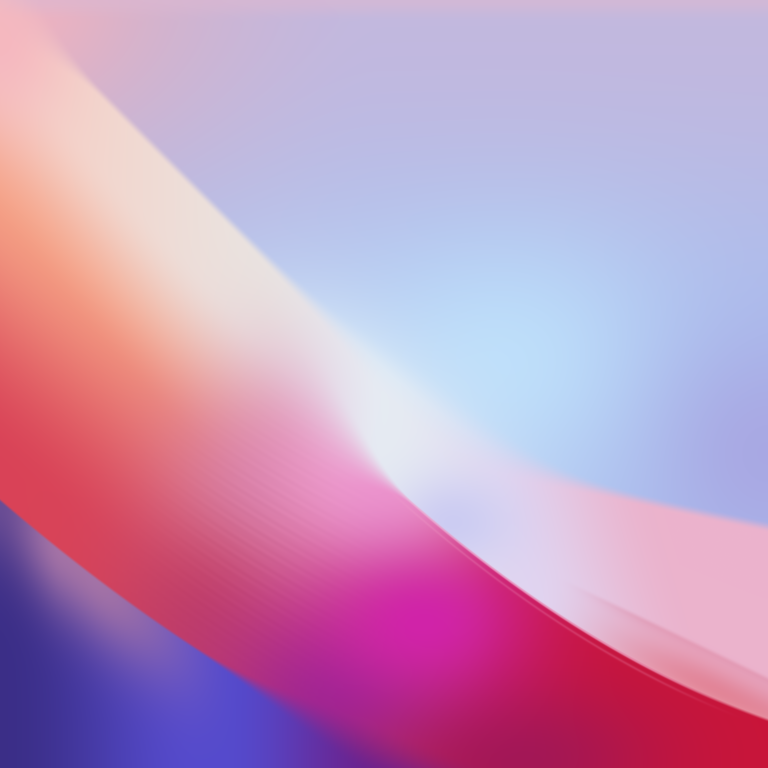
Write a WebGL 2 fragment shader that draws this background.

```glsl
#version 300 es
precision highp float;
uniform vec2 u_resolution;
out vec4 fragColor;

// Elliptical falloff: 1 at the centre, fading smoothly outward
float glow(vec2 p, vec2 centre, vec2 radius) {
    vec2 d = (p - centre) / radius;
    return exp(-dot(d, d));
}

// Soft step across an edge at zero
float edge(float d, float softness) {
    return smoothstep(-softness, softness, d);
}

// Heights of the three sweeping curves
float ridgeCurve(float x) {
    return 1.01 - x + 0.056 * log(1.0 + exp((x - 0.62) / 0.07));
}
float foldCurve(float x) {
    float t = x - 0.482;
    return 0.394 - 0.93 * t + 0.56 * t * t;
}
float baseCurve(float x) {
    return 0.349 - 0.86 * x + 0.40 * x * x;
}

vec3 skyColor(vec2 p, float above) {
    vec3 top = mix(vec3(0.86, 0.69, 0.77), vec3(0.76, 0.72, 0.87), smoothstep(0.0, 0.5, p.x));
    vec3 col = mix(vec3(0.67, 0.74, 0.93), top, smoothstep(0.5, 1.0, p.y));
    col = mix(col, vec3(0.74, 0.87, 0.98), glow(p, vec2(0.66, 0.53), vec2(0.22, 0.18)));
    col = mix(col, vec3(0.66, 0.66, 0.89), glow(p, vec2(1.0, 0.41), vec2(0.15, 0.16)));
    col = mix(col, vec3(0.94, 0.70, 0.75), glow(p, vec2(0.0, 1.0), vec2(0.13)));
    col = mix(col, vec3(0.86, 0.72, 0.82), 0.6 * smoothstep(0.97, 1.0, p.y));
    // Pale light along the ridge
    float light = exp(-max(above, 0.0) / 0.07) * exp(-pow((p.x - 0.52) / 0.15, 2.0));
    return mix(col, vec3(0.87, 0.93, 0.97), 0.85 * light);
}

vec3 bandColor(vec2 p, float h) {
    vec3 cream = mix(vec3(0.96, 0.82, 0.78), vec3(0.91, 0.90, 0.89), smoothstep(0.0, 0.42, p.x));
    vec3 col = mix(vec3(0.85, 0.26, 0.34), vec3(0.96, 0.63, 0.52), smoothstep(0.05, 0.42, h));
    col = mix(col, cream, smoothstep(0.36, 0.60, h + 0.4 * p.x));
    col = mix(col, vec3(0.96, 0.72, 0.75), glow(p, vec2(0.0, 0.95), vec2(0.09, 0.12)));
    col = mix(col, vec3(0.79, 0.08, 0.22), smoothstep(0.44, 0.66, p.x));
    col = mix(col, vec3(0.82, 0.50, 0.65), 0.85 * glow(p, vec2(0.34, 0.36), vec2(0.13, 0.15)));
    col = mix(col, vec3(0.93, 0.60, 0.81), glow(p, vec2(0.49, 0.37), vec2(0.16, 0.14)));
    col = mix(col, vec3(0.75, 0.24, 0.39), 0.8 * glow(p, vec2(0.25, 0.20), vec2(0.12)));
    col = mix(col, vec3(0.60, 0.15, 0.57), glow(p, vec2(0.44, 0.09), vec2(0.17, 0.13)));
    col = mix(col, vec3(0.62, 0.09, 0.34), 0.9 * glow(p, vec2(0.68, 0.01), vec2(0.18, 0.10)));
    col = mix(col, vec3(0.82, 0.13, 0.67), 0.95 * glow(p, vec2(0.55, 0.19), vec2(0.14, 0.10)));
    // Fine silky streaks following the band
    float silk = sin(480.0 * (h + 0.05 * p.x)) + 0.5 * sin(770.0 * h);
    return col + 0.007 * silk * glow(p, vec2(0.34, 0.30), vec2(0.11, 0.13));
}

vec3 panelColor(vec2 p, float aboveFold) {
    vec3 col = mix(vec3(0.90, 0.92, 0.95), vec3(0.88, 0.83, 0.94), smoothstep(0.5, 0.7, p.x));
    col = mix(col, vec3(0.80, 0.80, 0.95), glow(p, vec2(0.59, 0.32), vec2(0.08, 0.06)));
    col = mix(col, vec3(0.92, 0.70, 0.80), smoothstep(0.67, 0.88, p.x + 0.3 * (p.y - 0.28)));
    // Rose pleat above the fold
    float depth = 0.245 - 0.48 * (p.x - 0.729) - p.y;
    float reach = smoothstep(0.70, 0.95, p.x);
    col = mix(col, vec3(0.86, 0.42, 0.49), 0.8 * reach * smoothstep(-0.01, 0.055, depth));
    float crease = smoothstep(-0.006, 0.003, depth) * exp(-max(depth, 0.0) / 0.012);
    col = mix(col, vec3(0.84, 0.46, 0.57), 0.4 * crease * smoothstep(0.72, 0.85, p.x));
    return mix(col, vec3(0.96, 0.74, 0.78), 0.35 * reach * exp(-abs(aboveFold) / 0.012));
}

vec3 cornerColor(vec2 p, float below) {
    vec3 col = mix(vec3(0.23, 0.18, 0.53), vec3(0.33, 0.29, 0.80), smoothstep(0.0, 0.26, p.x));
    col = mix(col, vec3(0.42, 0.13, 0.55), smoothstep(0.29, 0.50, p.x));
    float haze = exp(-pow(max(below, 0.0) / 0.085, 2.0));
    haze *= (0.45 + 0.55 * smoothstep(0.0, 0.08, p.x)) * (1.0 - smoothstep(0.12, 0.32, p.x));
    return mix(col, vec3(0.66, 0.46, 0.65), 0.95 * haze);
}

void main() {
    vec2 p = gl_FragCoord.xy / u_resolution;
    float aboveRidge = p.y - ridgeCurve(p.x);
    float aboveFold = p.y - foldCurve(p.x);
    float aboveBase = p.y - baseCurve(p.x);

    // Corner and main band
    float baseSoft = 0.003 + 0.035 * smoothstep(0.25, 0.5, p.x);
    vec3 col = mix(cornerColor(p, -aboveBase), bandColor(p, aboveBase), edge(aboveBase, baseSoft));

    // Pale panel, dissolving into the band on its left
    float foldSoft = mix(0.10, 0.003, smoothstep(0.38, 0.54, p.x));
    float panel = edge(aboveFold, foldSoft) * smoothstep(0.33, 0.50, p.x);
    col = mix(col, panelColor(p, aboveFold), panel);

    // Bright rims beside the fold
    float rimReach = smoothstep(0.48, 0.56, p.x) * (1.0 - smoothstep(0.82, 0.98, p.x));
    float rim = exp(-pow(aboveFold / 0.002, 2.0)) + 0.4 * exp(-pow((aboveFold + 0.010) / 0.002, 2.0));
    col = mix(col, vec3(0.96, 0.66, 0.80), 0.5 * rim * rimReach);

    // Sky behind the ridge
    float ridgeSoft = 0.008 + 0.04 * exp(-pow((p.x - 0.57) / 0.13, 2.0));
    ridgeSoft += 0.05 * (1.0 - smoothstep(0.0, 0.13, p.x));
    col = mix(col, skyColor(p, aboveRidge), edge(aboveRidge, ridgeSoft));

    fragColor = vec4(clamp(col, 0.0, 1.0), 1.0);
}
```
